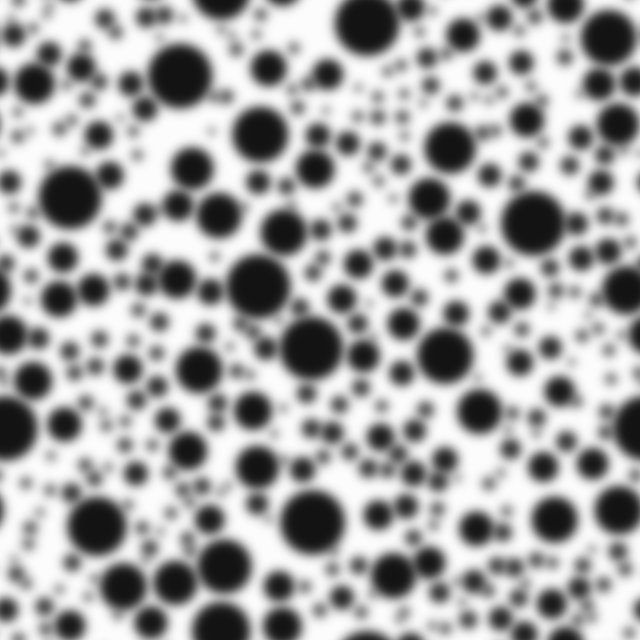
A Shadertoy shader for this pattern:

```glsl
// Soft-edged black dots of many sizes, scattered without overlap on white.

const float GRID = 26.0;         // candidate dots per canvas side
const float BLUR = 0.0085;       // standard deviation of the soft edge
const float MAX_RADIUS = 0.050;
const vec3 PAPER = vec3(0.99);
const vec3 INK = vec3(0.075);

float hash(vec2 p, float seed) {
    return fract(sin(dot(p, vec2(127.1, 311.7)) + seed * 74.7) * 43758.5453);
}

// Rank of a cell's candidate dot: a lower rank is a larger dot.
float rankOf(vec2 cell) {
    return hash(mod(cell, GRID), 3.0);
}

// Candidate dot of a cell: xy = centre, z = rank.
vec3 candidate(vec2 cell) {
    vec2 id = mod(cell, GRID);
    vec2 jitter = vec2(hash(id, 1.0), hash(id, 2.0));
    return vec3((cell + jitter) / GRID, rankOf(cell));
}

// Many small dots, few large ones.
float radiusOf(float rank) {
    return min(0.0052 - 0.0091 * log(max(rank, 0.0001)), MAX_RADIUS);
}

// True if a cell holds a larger dot that touches this one.
bool covers(vec2 cell, vec3 spot) {
    if (rankOf(cell) >= spot.z) return false;
    vec3 larger = candidate(cell);
    float reach = radiusOf(larger.z) + radiusOf(spot.z);
    return distance(larger.xy, spot.xy) < reach;
}

// How many cells away a touching dot can lie.
int spanOf(vec3 spot) {
    return int(ceil((radiusOf(spot.z) + MAX_RADIUS) * GRID));
}

// True if any larger candidate touches this one.
bool isCrowded(vec3 spot) {
    vec2 home = floor(spot.xy * GRID);
    int span = spanOf(spot);
    for (int y = -span; y <= span; y++)
    for (int x = -span; x <= span; x++) {
        if (covers(home + vec2(x, y), spot)) return true;
    }
    return false;
}

// A dot is viable unless an uncrowded larger dot touches it.
bool isViable(vec3 spot) {
    vec2 home = floor(spot.xy * GRID);
    int span = spanOf(spot);
    for (int y = -span; y <= span; y++)
    for (int x = -span; x <= span; x++) {
        vec2 cell = home + vec2(x, y);
        if (covers(cell, spot) && !isCrowded(candidate(cell))) return false;
    }
    return true;
}

// A dot is drawn unless a viable larger dot touches it.
bool isDrawn(vec3 spot) {
    vec2 home = floor(spot.xy * GRID);
    int span = spanOf(spot);
    for (int y = -span; y <= span; y++)
    for (int x = -span; x <= span; x++) {
        vec2 cell = home + vec2(x, y);
        if (covers(cell, spot) && isViable(candidate(cell))) return false;
    }
    return true;
}

// Smooth step from 0 to 1 shaped like a Gaussian integral.
float gaussStep(float x) {
    x = clamp(x, -4.0, 4.0);
    return 0.5 + 0.5 * tanh(x * (0.798 + 0.0357 * x * x));
}

// Blurred disc: small radii are paler as well as smaller.
float softDisc(float dist, float radius) {
    float r = radius / BLUR;
    float d = dist / BLUR;
    float strength = 1.0 - exp(-0.5 * r * r);
    float peak = gaussStep(r) * gaussStep(r);
    return strength * gaussStep(r - d) * gaussStep(r + d) / peak;
}

// Total ink at a point, blended smoothly over the nearby dots.
float dotInk(vec2 p) {
    vec2 home = floor(p * GRID);
    float clear = 1.0;
    for (int y = -2; y <= 2; y++)
    for (int x = -2; x <= 2; x++) {
        vec3 spot = candidate(home + vec2(x, y));
        float ink = softDisc(distance(p, spot.xy), radiusOf(spot.z));
        if (ink > 0.003 && isDrawn(spot)) clear *= 1.0 - ink;
    }
    return 1.0 - clear;
}

void mainImage(out vec4 fragColor, in vec2 fragCoord) {
    vec2 p = fragCoord / iResolution.y;
    fragColor = vec4(mix(PAPER, INK, dotInk(p)), 1.0);
}
```
